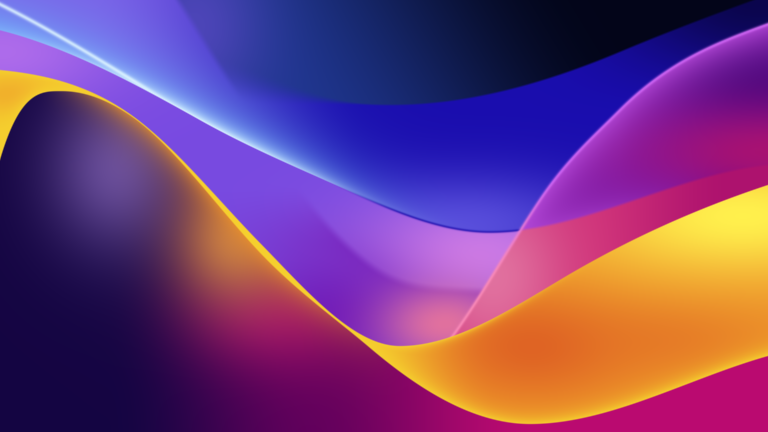
A WebGL 1 fragment shader for this background:

```glsl
precision highp float;
// Flowing silk ribbons: a blue fold, a violet sheet, pink glass and a gold band.
// Borders are chained cubic spans; layers are gradients with soft elliptical
// tints and sheens that fade with distance from a border.
uniform vec2 u_resolution;

const vec3 INDIGO = vec3(.1, .05, .68);
const vec3 VIOLET = vec3(.47, .29, .88);
const vec3 LILAC = vec3(.68, .42, .92);
const vec3 PURPLE = vec3(.43, .09, .71);
const vec3 CYAN = vec3(.42, .68, .98);
const vec3 ICE = vec3(.88, .97, 1.);
const vec3 ORCHID = vec3(.72, .3, .86);
const vec3 ROSE = vec3(.88, .44, .62);
const vec3 CRIMSON = vec3(.68, .07, .43);
const vec3 ORANGE = vec3(.87, .38, .14);
const vec3 AMBER = vec3(.93, .58, .16);
const vec3 YELLOW = vec3(.96, .81, .18);
const vec3 LEMON = vec3(1., .94, .3);

// Signed distance above a cubic between knots (x, y, slope), straight outside.
float span(vec2 p, vec3 a, vec3 b) {
  float h = b.x - a.x, t = clamp((p.x - a.x) / h, 0., 1.);
  float s = (b.y - a.y) / h;
  float c2 = 3. * s - 2. * a.z - b.z, c3 = a.z + b.z - 2. * s;
  float slope = a.z + t * (2. * c2 + 3. * c3 * t);
  float y = a.y + h * t * (a.z + t * (c2 + t * c3));
  y += slope * (p.x - a.x - h * t);
  return (p.y - y) * inversesqrt(1. + slope * slope);
}

float chain(vec2 p, vec3 a, vec3 b, vec3 c, vec3 d) {
  return p.x < b.x ? span(p, a, b) : p.x < c.x ? span(p, b, c) : span(p, c, d);
}

float cover(float d, float soft) { return smoothstep(-soft, soft, d); }
float fall(float a, float b, float x) { return 1. - smoothstep(a, b, x); }
float sheen(float d, float width) { return exp(-max(d, 0.) / width); }
float line(float d, float width) { return exp(-d * d / (width * width)); }

// Blends in a colour over a soft ellipse (centre, radii).
void tint(inout vec3 c, vec2 p, vec3 color, float amount, vec4 spot) {
  vec2 q = (p - spot.xy) / spot.zw;
  c = mix(c, color, amount * exp(-dot(q, q)));
}

vec3 blueFold(vec2 p, float d) {
  vec3 c = mix(INDIGO, vec3(.48, .36, .9), fall(.2, .85, p.x));
  c = mix(c, vec3(.04, .02, .3), smoothstep(1.2, 1.75, p.x) * smoothstep(.72, 1., p.y));
  tint(c, p, vec3(.4, .36, .9), .8, vec4(1.08, .48, .32, .12));
  c = mix(c, CYAN, .85 * sheen(d, .075) * fall(.55, 1.1, p.x));
  return mix(c, ICE, sheen(d, .014) * line(p.x - .47, .33));
}

vec3 nightFold(vec2 p) {
  float shade = smoothstep(.6, 1.45, p.x + .6 * (p.y - .85));
  vec3 c = mix(vec3(.12, .21, .56), vec3(.01, .02, .1), shade);
  tint(c, p, vec3(.3, .27, .72), 1., vec4(.45, .94, .16, .2));
  return c;
}

vec3 violetSheet(vec2 p, float fold) {
  vec3 c = VIOLET;
  tint(c, p, LILAC, 1., vec4(0., .88, .28, .13));
  tint(c, p, vec3(.8, .48, .9), 1., vec4(1.1, .41, .3, .14));
  tint(c, p, PURPLE, .9, vec4(.77, .26, .2, .15));
  float shade = cover(-fold, .012) * sheen(-fold, .12);
  c = mix(c, PURPLE, .65 * shade * fall(.42, .58, p.y));
  tint(c, p, ROSE, 1., vec4(1.03, .25, .15, .09));
  return c;
}

vec3 pinkGlass(vec2 p, float depth, float rim, float px) {
  vec3 top = vec3(.43, .04, .58);
  tint(top, p, vec3(.26, 0., .45), 1., vec4(1.74, .84, .25, .13));
  tint(top, p, CRIMSON, .9, vec4(1.78, .65, .32, .1));
  top = mix(top, ORCHID, .85 * sheen(depth, .06));
  top = mix(top, ORCHID, .6 * sheen(rim, .05) * fall(1.3, 1.7, p.x));
  vec3 low = mix(vec3(.81, .19, .47), CRIMSON, smoothstep(1.35, 1.7, p.x));
  tint(low, p, ROSE, 1., vec4(1.14, .36, .17, .2));
  return mix(low, top, cover(rim, 2. * px));
}

vec3 goldBand(vec2 p, float top, float bottom) {
  vec3 c = mix(YELLOW, AMBER, smoothstep(.85, 1.15, p.x));
  tint(c, p, ORANGE, .95, vec4(1.23, .2, .22, .13));
  tint(c, p, ORANGE, .45, vec4(1.55, .22, .25, .1));
  tint(c, p, LEMON, 1., vec4(1.72, .5, .4, .14));
  tint(c, p, AMBER, .6, vec4(.03, .78, .1, .05));
  return mix(c, YELLOW, max(sheen(bottom, .018), sheen(top, .008) * fall(1., 1.5, p.x)));
}

vec3 duskHollow(vec2 p, float depth) {
  vec3 c = mix(vec3(.08, .02, .26), vec3(.38, 0., .36), smoothstep(.25, .75, p.x));
  c = mix(c, vec3(.73, .04, .44), smoothstep(.7, 1.25, p.x));
  tint(c, p, CRIMSON, .75, vec4(.64, .27, .2, .13));
  tint(c, p, vec3(.44, .33, .64), .9, vec4(.27, .61, .16, .19));
  tint(c, p, vec3(.8, .51, .27), .9, vec4(.54, .44, .14, .15));
  float window = smoothstep(.08, .3, p.x) * fall(.6, .95, p.x);
  return mix(c, AMBER, .75 * window * sheen(depth, .035));
}

void main() {
  vec2 p = gl_FragCoord.xy / u_resolution * vec2(16. / 9., 1.);
  float x = p.x, px = 1. / u_resolution.y;
  // Borders, from the top down
  float night = chain(p, vec3(.509, .82, -.28), vec3(.903, .757, 0.), vec3(1.435, .88, .42), vec3(1.778, 1.012, .36));
  float streak = span(p, vec3(0., .99, -.5), vec3(.33, .8, -.62));
  vec3 dip = vec3(1.134, .463, 0.), bend = vec3(.856, .387, -.75);
  float sheet = x > dip.x ? span(p, dip, vec3(1.778, .618, .1)) : chain(p, vec3(0., .93, -.25), vec3(.463, .722, -.56), vec3(.799, .562, -.45), dip);
  float glass = -chain(p, vec3(1.053, .229, 1.4), vec3(1.25, .537, 1.5), vec3(1.435, .745, 1.), vec3(1.778, .944, .36));
  float fold = chain(p, vec3(.694, .56, -1.4), bend, vec3(1.065, .329, -.05), vec3(1.2, .325, 0.));
  vec3 valley = vec3(.926, .199, 0.), strip = vec3(.602, .415, -1.05);
  float top = -(x < valley.x ? chain(p, vec3(0., .838, -.1), vec3(.301, .736, -.7), vec3(.602, .4375, -1.02), valley) : chain(p, valley, vec3(1.296, .352, .6), vec3(1.778, .572, .33), vec3(2., .64, .3)));
  float bottom = x < strip.x ? chain(p, vec3(0., .63, 3.4), vec3(.1435, .789, 0.), vec3(.301, .733, -.68), strip) : chain(p, strip, vec3(.856, .195, -.85), vec3(1.227, .0185, 0.), vec3(1.778, .176, .28));
  // Layers, back to front
  vec3 c = blueFold(p, sheet);
  float soft = mix(.05, 1.5 * px, smoothstep(.5, .85, x));
  c = mix(c, nightFold(p), cover(night, soft) * cover(x - .412 - .63 * (1. - p.y), .012));
  c = mix(c, ICE, .8 * line(streak, .005) * fall(.3, .45, x));
  c = mix(c, violetSheet(p, fold), cover(-sheet, px));
  c = mix(c, INDIGO, .7 * line(sheet, .003) * smoothstep(.75, .95, x));
  c = mix(c, pinkGlass(p, glass, sheet, px), cover(glass, px));
  c = mix(c, mix(ROSE, ORCHID, smoothstep(.35, .6, p.y)) + .1, .85 * line(glass, .004));
  c = mix(c, goldBand(p, top, bottom), cover(top, px));
  c = mix(c, duskHollow(p, -bottom), cover(-bottom, px));
  gl_FragColor = vec4(c, 1.);
}
```
